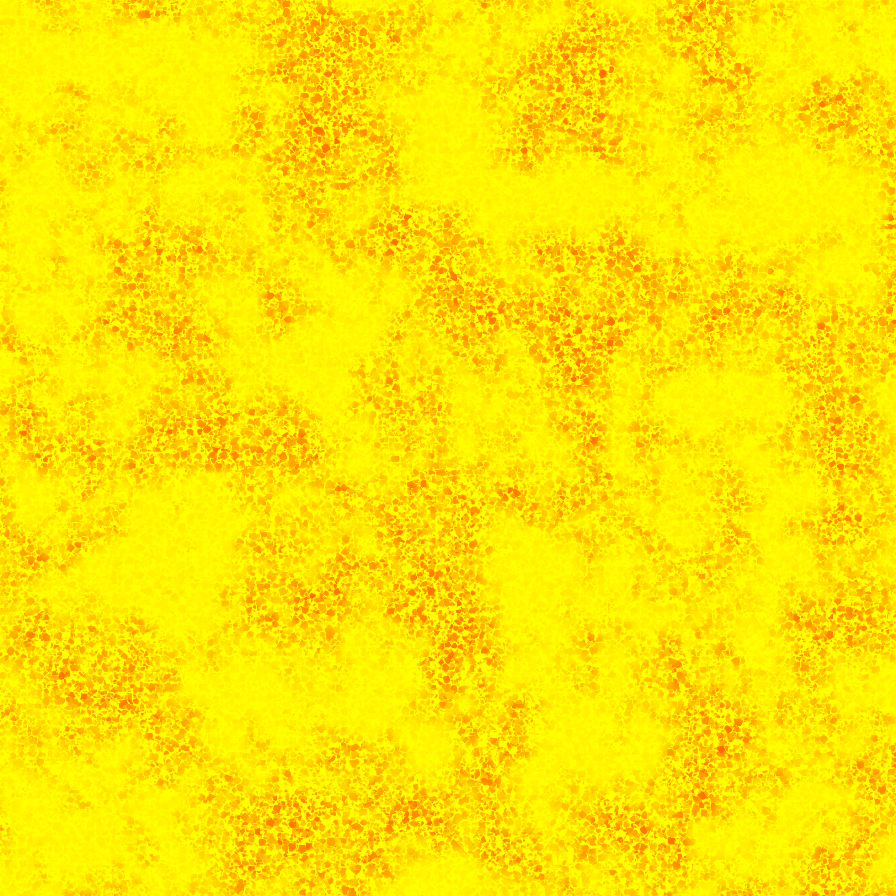
This texture is drawn by a Shadertoy shader. Its source:

```glsl
// Bright yellow ground speckled with drifting patches of sharp orange grains.

vec3 hash3(vec2 p) {
    vec3 h = fract(p.xyx * vec3(0.1031, 0.1030, 0.0973));
    h += dot(h, h.yzx + 33.33);
    return fract((h.xxy + h.yzz) * h.zyx);
}

float cornerSlope(vec2 cell, vec2 offset) {
    float angle = 6.2832 * hash3(cell + 71.0).x;
    return dot(vec2(cos(angle), sin(angle)), offset);
}

float gradientNoise(vec2 p) {
    vec2 i = floor(p), f = p - i;
    vec2 u = f * f * f * (f * (f * 6.0 - 15.0) + 10.0);
    vec2 e = vec2(1.0, 0.0);
    return mix(mix(cornerSlope(i, f), cornerSlope(i + e, f - e), u.x),
               mix(cornerSlope(i + e.yx, f - e.yx), cornerSlope(i + 1.0, f - 1.0), u.x), u.y);
}

// Cloudy strength of the orange, from broad patches down to small clusters
float patchStrength(vec2 uv) {
    float sum = 0.0, weight = 1.0, frequency = 7.0;
    for (int octave = 0; octave < 4; octave++) {
        sum += weight * gradientNoise(uv * frequency + 19.3 * float(octave));
        weight *= 0.72;
        frequency *= 2.03;
    }
    return smoothstep(-0.45, 0.72, sum);
}

// One layer of scattered round grains, each with its own size and depth
float grainLayer(vec2 uv, float frequency, float seed, float pixel) {
    vec2 p = uv * frequency, base = floor(p);
    float depth = 0.0;
    for (int y = -1; y <= 1; y++)
    for (int x = -1; x <= 1; x++) {
        vec2 cell = base + vec2(x, y);
        vec3 place = hash3(cell + seed);
        vec3 look = hash3(cell + seed + 137.0);
        float radius = mix(0.24, 0.48, look.x);
        float gap = (radius - length(cell + 0.15 + 0.7 * place.xy - p)) / frequency;
        float cover = clamp(gap / pixel + 0.5, 0.0, 1.0) * step(look.z, 0.62);
        depth = max(depth, cover * mix(0.38, 1.0, look.y));
    }
    return depth;
}

void mainImage(out vec4 fragColor, in vec2 fragCoord) {
    vec2 uv = fragCoord / iResolution.y;
    float pixel = 1.0 / iResolution.y;

    // Ragged grain outlines
    vec2 ragged = uv + 0.003 * vec2(gradientNoise(uv * 190.0),
                                    gradientNoise(uv * 190.0 + 43.7));

    // Coarse, medium and fine grains
    float grain = 0.0;
    for (int layer = 0; layer < 3; layer++) {
        float k = float(layer);
        float depth = grainLayer(ragged, 105.0 * pow(1.6, k), 31.0 + 53.0 * k, pixel);
        grain = max(grain, depth * (1.0 - 0.08 * k));
    }

    float orange = grain * mix(0.07, 0.58, patchStrength(uv));
    fragColor = vec4(mix(vec3(1.0, 0.995, 0.0), vec3(1.0, 0.0, 0.0), orange), 1.0);
}
```
